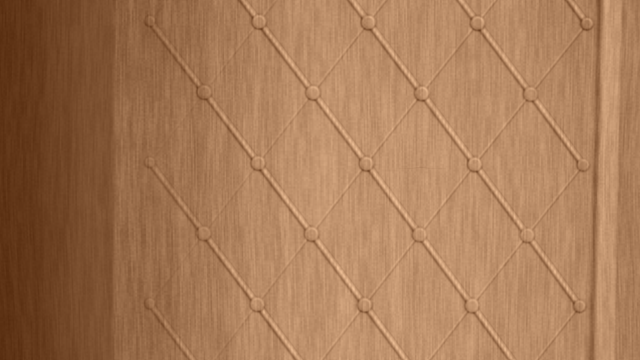
Reproduce this texture procedurally as a Shadertoy shader.

```glsl
// Warm wood door with a diagonal lattice of twisted strands and round studs.

const vec3 DARK_WOOD = vec3(0.40, 0.23, 0.11);
const vec3 LIGHT_WOOD = vec3(0.80, 0.62, 0.47);
const vec2 LATTICE_ORIGIN = vec2(0.4167, 0.942); // top left stud
const vec2 HALF_STEP = vec2(0.1518, 0.1962);     // half a diamond
const float COLUMNS = 8.0;                       // half steps across the panel

float hash(vec2 p) {
    vec3 q = fract(p.xyx * vec3(0.1031, 0.1030, 0.0973));
    q += dot(q, q.yzx + 33.33);
    return fract((q.x + q.y) * q.z);
}

float noise(vec2 p) {
    vec2 i = floor(p), f = fract(p);
    f = f * f * (3.0 - 2.0 * f);
    float low = mix(hash(i), hash(i + vec2(1, 0)), f.x);
    float high = mix(hash(i + vec2(0, 1)), hash(i + vec2(1, 1)), f.x);
    return mix(low, high, f.y);
}

// Soft ridge of a given half width, never thinner than a pixel
float bell(float d, float width, float px) {
    float w = max(width, 0.6 * px);
    return exp(-d * d / (w * w)) * width / w;
}

float edge(float x, float at, float soft) {
    return smoothstep(at - soft, at + soft, x);
}

// Vertical streaks, broad to fine, with slightly wavering fibres
float woodGrain(vec2 p) {
    p.x += 0.03 * (noise(p * vec2(4.0, 2.0)) - 0.5);
    float broad = noise(p * vec2(20.0, 1.5)) - 0.5;
    float medium = noise(p * vec2(85.0, 6.0) + 17.0) - 0.5;
    float fine = noise(p * vec2(230.0, 20.0) + 41.0) - 0.5;
    float speckle = noise(p * 190.0) - 0.5;
    return 0.08 * broad + 0.10 * medium + 0.19 * fine + 0.10 * speckle;
}

// Tone of the shaded left board, the lit panel and the right frame
float boardTone(vec2 p, float px) {
    float shade = mix(-0.08, 0.23, smoothstep(0.0, 0.30, p.x));
    float panel = mix(0.42, 0.90, smoothstep(0.27, 0.92, p.x));
    panel -= 0.14 * smoothstep(1.2, 1.7, p.x);
    panel -= 0.07 * smoothstep(0.55, 1.0, p.y);
    float tone = mix(shade, panel, edge(p.x, 0.316, 0.006 + px));

    float x = p.x - 0.022 * (p.y - 0.5);
    float frame = 0.88 - 0.20 * edge(x, 1.722, 0.008);
    tone = mix(tone, frame, edge(x, 1.664, 0.004 + px));
    tone -= 0.34 * bell(x - 1.654, 0.008, px);
    tone += 0.08 * bell(x - 1.674, 0.007, px);
    return tone - 0.20 * bell(x - 1.720, 0.005, px);
}

// Raised cord; d is signed, positive toward the light
float strandRelief(float d, float along, float px) {
    float twist = 0.5 + 0.5 * sin(along * 430.0 + d * 300.0);
    float lit = bell(d - 0.001, 0.0046, px) * (0.22 + 0.13 * twist);
    float shadow = bell(d + 0.0085, 0.0040, px) * 0.38;
    return lit - shadow - 0.11 * bell(d - 0.0095, 0.0025, px);
}

float creaseRelief(float d, float px) {
    return 0.11 * bell(d + 0.003, 0.003, px) - 0.16 * bell(d - 0.0025, 0.003, px);
}

// Round stud with a rim lit from the upper right
float studRelief(vec2 q, float radius, float px) {
    float r = length(q);
    float facing = dot(q, vec2(0.6, 0.8)) / max(r, 0.001);
    float rim = bell(r - radius * 0.75, 0.0035, px) * (0.08 + 0.17 * facing);
    float shadow = bell(r - radius * 1.08, 0.0036, px) * (0.24 - 0.16 * facing);
    return rim - shadow + 0.05 * bell(r, 0.007, px);
}

// Lattice of strong falling strands, faint rising creases and studs
float latticeRelief(vec2 p, float px) {
    vec2 q = p - LATTICE_ORIGIN;
    q += vec2(0.022 * q.x * -q.y, 0.006 * q.x);
    vec2 g = q / HALF_STEP * vec2(1.0, -1.0);
    vec2 diagonal = vec2(g.x - g.y, g.x + g.y);
    vec2 nearest = 2.0 * round(diagonal * 0.5);
    vec2 d = (diagonal - nearest) / length(1.0 / HALF_STEP);

    vec2 node = 0.5 * vec2(nearest.x + nearest.y, nearest.y - nearest.x);
    vec2 toNode = (g - node) * HALF_STEP * vec2(1.0, -1.0);
    float lastColumn = step(COLUMNS - 0.5, node.x);
    float firstColumn = step(node.x, 0.5);
    float radius = 0.0195 - 0.003 * lastColumn - 0.005 * firstColumn;
    float nodeShown = step(-0.5, node.x) * step(node.x, COLUMNS + 0.5);

    // Relief softens toward the shaded side and varies from stud to stud
    float strength = mix(0.55, 1.0, smoothstep(0.0, 2.0, g.x));
    float inside = edge(g.x, 0.0, 0.02) * (1.0 - edge(g.x, COLUMNS, 0.02));
    float along = dot(q, normalize(vec2(HALF_STEP.x, -HALF_STEP.y)));
    float lines = strandRelief(d.x, along, px);
    lines += creaseRelief(d.y, px) * mix(0.4, 1.1, smoothstep(0.0, 5.0, g.x));
    float outsideStud = edge(length(toNode), radius, 0.002 + px);
    float stud = studRelief(toNode, radius, px) * (0.85 + 0.3 * hash(node + 20.0));
    stud -= 0.14 * lastColumn * bell(length(toNode), radius * 0.7, px);
    return strength * (lines * inside * outsideStud + stud * nodeShown);
}

void mainImage(out vec4 fragColor, in vec2 fragCoord) {
    float px = 1.0 / iResolution.y;
    vec2 p = fragCoord * px;
    float lit = edge(p.x, 0.316, 0.01);
    float tone = boardTone(p, px) + woodGrain(p) * mix(0.5, 1.0, lit);
    tone += latticeRelief(p, px);

    // Short worn scratch across the fibres
    float scratch = bell(p.y - 0.531 - 0.004 * noise(p * 30.0), 0.0015, px);
    tone -= 0.10 * scratch * bell(p.x - 1.17, 0.06, px);
    fragColor = vec4(mix(DARK_WOOD, LIGHT_WOOD, tone), 1.0);
}
```
